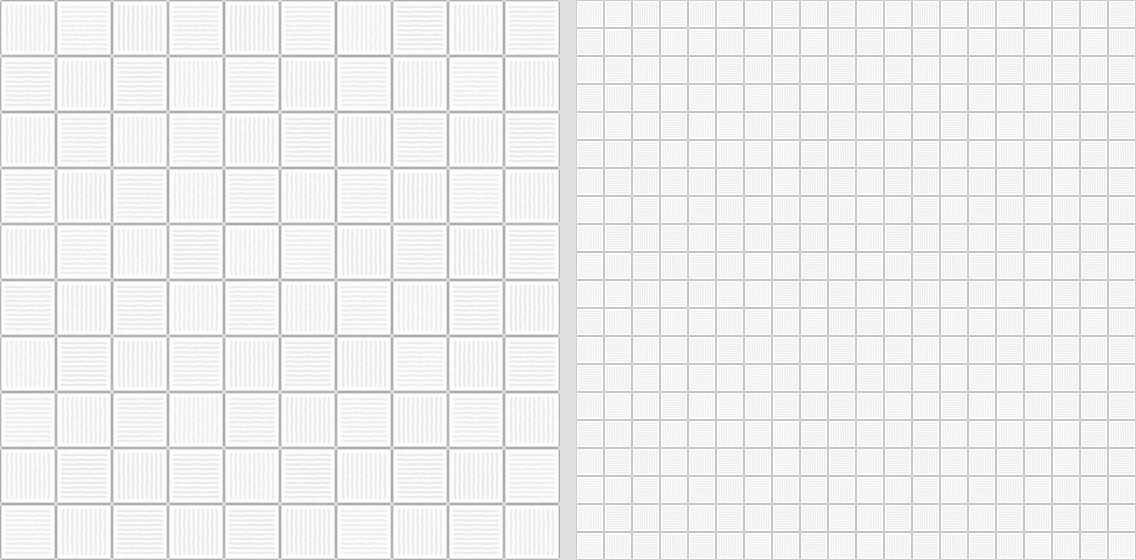
Left, the tile; right, the same tile 2 across and 2 down.
Give the GLSL for this pattern, as a Shadertoy shader.

```glsl
const float TILES = 10.0;          // tiles across and down
const float RIBS = 10.0;           // ribs on each tile
const float RIB_PITCH = 0.083;     // lengths below are in tile widths
const float RIB_RADIUS = 0.019;
const float RIB_HALF_LENGTH = 0.41;
const float RIB_SOFTNESS = 0.013;
const float JOINT_CORE = 0.006;
const float JOINT_EDGE = 0.041;
const float CROSSING_RADIUS = 0.045;
const float GRAIN_CELLS = 16.0;    // grain cells per tile
const float WOBBLE = 0.003;

const vec3 GLAZE = vec3(0.988);
const vec3 RIB_SHADE = vec3(0.922);
const vec3 JOINT_SHADE = vec3(0.69);
const vec3 CROSSING_SHADE = vec3(0.89);
const float TAU = 6.2831853;

float hash(vec2 p) {
    vec3 q = fract(p.xyx * vec3(0.1031, 0.1030, 0.0973));
    q += dot(q, q.yzx + 33.33);
    return fract((q.x + q.y) * q.z);
}

// Distance to the nearest scattered point, wrapping at the period
float cellular(vec2 p, float period) {
    vec2 cell = floor(p);
    float nearest = 2.0;
    for (int y = -1; y <= 1; y++)
    for (int x = -1; x <= 1; x++) {
        vec2 neighbour = cell + vec2(x, y);
        vec2 id = mod(neighbour, period);
        vec2 point = neighbour + vec2(hash(id), hash(id + 217.0));
        nearest = min(nearest, distance(p, point));
    }
    return nearest;
}

// Signed distance to a row of round-ended ribs running along y
float ribDistance(vec2 p) {
    float last = 0.5 * (RIBS - 1.0);
    float index = clamp(floor(p.x / RIB_PITCH) + 0.5, -last, last);
    float along = max(abs(p.y) - RIB_HALF_LENGTH + RIB_RADIUS, 0.0);
    return length(vec2(p.x - index * RIB_PITCH, along)) - RIB_RADIUS;
}

void mainImage(out vec4 fragColor, in vec2 fragCoord) {
    vec2 uv = fragCoord / iResolution.xy;
    vec2 grid = uv * TILES;
    vec2 tile = floor(grid);
    vec2 local = fract(grid) - 0.5;
    float pixel = TILES / min(iResolution.x, iResolution.y);
    float grain = cellular(grid * GRAIN_CELLS, TILES * GRAIN_CELLS) - 0.45;

    // Rib direction alternates like a checkerboard
    bool horizontal = mod(tile.x + tile.y, 2.0) < 0.5;
    vec2 ribSpace = horizontal ? local.yx : local;
    float tileWear = hash(tile + 41.0);
    ribSpace.x += WOBBLE * sin(TAU * (3.0 * ribSpace.y + tileWear));

    // Raised ribs with slightly worn, uneven shading
    float ribSoft = max(RIB_SOFTNESS, 0.6 * pixel);
    float ribs = 1.0 - smoothstep(-ribSoft, ribSoft, ribDistance(ribSpace) + 0.012 * grain);
    float strength = mix(0.8, 1.1, tileWear) - 0.5 * grain;
    vec3 color = mix(GLAZE, RIB_SHADE, ribs * strength);
    color -= 0.012 * grain * (0.5 + tileWear);

    // Soft joints, each segment a little lighter or darker
    vec2 toEdge = 0.5 - abs(local);
    bool vertical = toEdge.x < toEdge.y;
    vec2 segment = vertical ? vec2(floor(grid.x + 0.5), tile.y)
                            : vec2(tile.x, floor(grid.y + 0.5));
    float tone = hash(mod(segment, TILES) + (vertical ? 73.0 : 131.0)) - 0.5;
    float edge = min(toEdge.x, toEdge.y);
    float joint = 1.0 - smoothstep(JOINT_CORE, max(JOINT_EDGE, JOINT_CORE + pixel), edge);
    vec3 jointColor = JOINT_SHADE + 0.05 * tone + 0.02 * grain;

    // Joints fade where they cross
    float crossing = 1.0 - smoothstep(0.3 * CROSSING_RADIUS, CROSSING_RADIUS, length(toEdge));
    jointColor = mix(jointColor, CROSSING_SHADE, crossing);
    color = mix(color, jointColor, joint);

    fragColor = vec4(clamp(color, 0.0, 1.0), 1.0);
}
```
